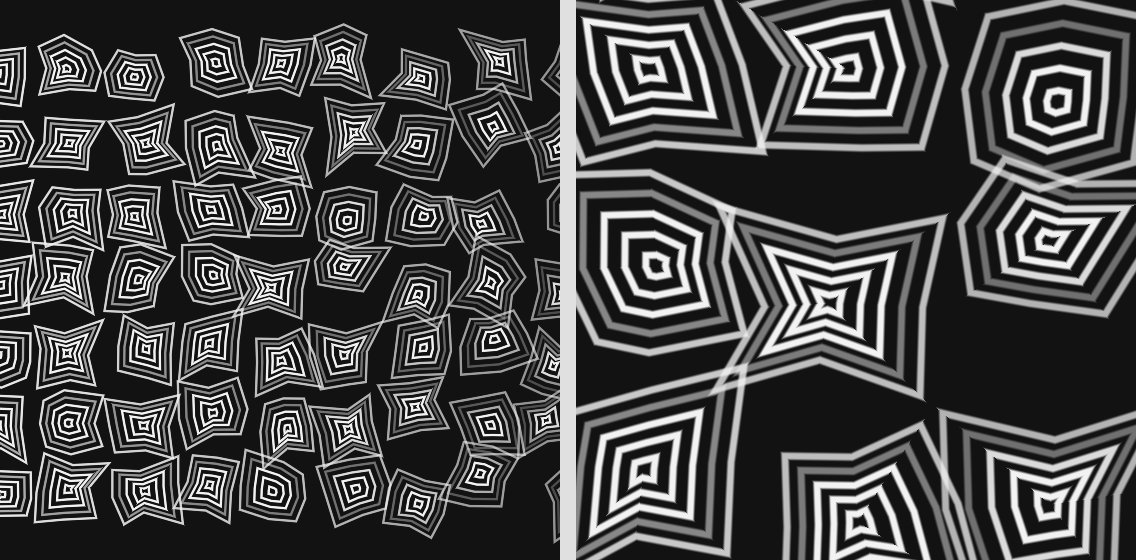
Left: the whole. Right: its middle third, enlarged.
This pattern is drawn by a three.js fragment shader. Its source:

```glsl
varying vec2 vUv;

const float CELLS = 8.0;
const int CORNERS = 8;
const int RINGS = 5;
const float RING_STEP = 0.22;
const float HALF_LINE = 0.0021;
const float EDGE_SOFTNESS = 0.001;
const vec3 GROUND = vec3(0.07);
const vec3 INK = vec3(0.95);

float hash(vec3 p) {
  p = fract(p * vec3(0.1031, 0.1030, 0.0973));
  p += dot(p, p.yzx + 33.33);
  return fract((p.x + p.y) * p.z);
}

float cross2(vec2 a, vec2 b) {
  return a.x * b.y - a.y * b.x;
}

// Even vertices are far corners, odd ones are nearer side points.
vec2 vertex(vec2 id, int index, float turn) {
  float k = mod(float(index), float(CORNERS));
  float reach = hash(vec3(id, k + 11.0));
  float sway = hash(vec3(id, k + 31.0)) - 0.5;
  float radius = mod(k, 2.0) < 0.5
    ? mix(0.054, 0.090, reach)
    : mix(0.034, 0.063, reach);
  float angle = (k + 1.0 + 0.45 * sway) * 6.28318 / float(CORNERS) + turn;
  return radius * vec2(cos(angle), sin(angle));
}

// Distance from the centre along the facing side's normal (x),
// and that distance for the full-size outline (y).
vec2 sideDistance(vec2 p, vec2 id, float turn) {
  vec2 found = vec2(1.0, 0.05);
  vec2 a = vertex(id, 0, turn);
  for (int i = 1; i <= CORNERS; i++) {
    vec2 b = vertex(id, i, turn);
    if (cross2(a, p) >= 0.0 && cross2(p, b) >= 0.0) {
      vec2 side = normalize(b - a);
      found = vec2(cross2(p, side), cross2(a, side));
    }
    a = b;
  }
  return found;
}

// Lines fade towards the right, the second ring being the faintest.
float ringOpacity(float ring, float drift) {
  if (ring < 0.5) return mix(0.95, 0.58, drift);
  return clamp(ring * (0.74 - 0.42 * drift) - 0.06, 0.0, 1.0);
}

float nestedRings(vec2 p, vec2 id, float turn, float drift) {
  vec2 side = sideDistance(p, id, turn);
  float coverage = 0.0;
  for (int i = 0; i < RINGS; i++) {
    float ring = float(i);
    float d = abs(side.x - side.y * (1.0 - RING_STEP * ring)) - HALF_LINE;
    float line = 1.0 - smoothstep(-EDGE_SOFTNESS, EDGE_SOFTNESS, d);
    coverage = max(coverage, line * ringOpacity(ring, drift));
  }
  return coverage;
}

void main() {
  vec3 color = GROUND;
  vec2 nearest = floor(vUv * CELLS + 0.5);

  // Neighbouring figures overlap as translucent outlines.
  for (int x = -1; x <= 1; x++) {
    for (int y = -1; y <= 1; y++) {
      vec2 id = nearest + vec2(float(x), float(y));
      if (id.x < 0.0 || id.x > CELLS || id.y < 1.0 || id.y > CELLS - 1.0) continue;

      // Disorder grows from left to right.
      float drift = id.x / CELLS;
      vec2 jitter = vec2(hash(vec3(id, 51.0)), hash(vec3(id, 52.0))) * 2.0 - 1.0;
      vec2 center = id / CELLS + jitter * (vec2(0.005, 0.010) + 0.024 * drift);
      float turn = (hash(vec3(id, 53.0)) - 0.5) * (0.1 + drift);

      color = mix(color, INK, nestedRings(vUv - center, id, turn, drift));
    }
  }
  gl_FragColor = vec4(color, 1.0);
}
```
